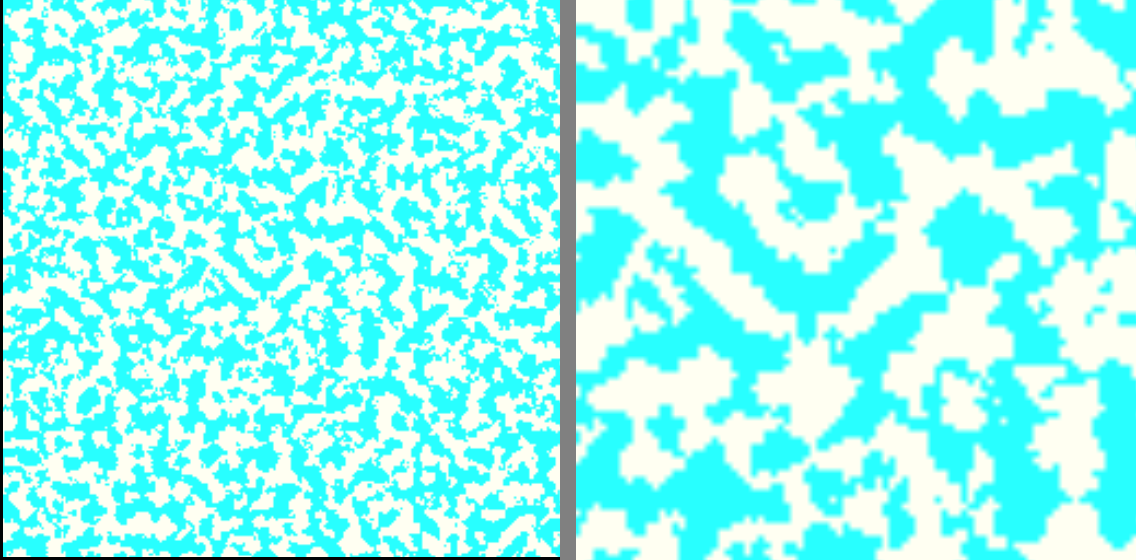
Left: the whole. Right: its middle third, enlarged.
Write a WebGL 2 fragment shader that draws this texture.

```glsl
#version 300 es
precision highp float;
// Two-tone mottled grain: layered gradient noise is cut at its middle level
// into cyan and cream flecks, sampled on a fine grid and blended softly,
// with a thin black strip along the left and bottom sides.

uniform vec2 u_resolution;
out vec4 fragColor;

const vec3 CYAN = vec3(0.155, 1.0, 1.0);
const vec3 CREAM = vec3(1.0, 1.0, 0.95);
const vec3 BLACK = vec3(0.0, 0.01, 0.01);
const float GRAIN_CELLS = 32.0;   // coarse noise cells across the canvas
const float SAMPLE_GRID = 256.0;  // fleck samples across the canvas
const float STRIP_WIDTH = 0.0053;

float hash(vec2 cell, float seed) {
    vec3 q = fract(vec3(cell.xyx + seed * 17.3) * vec3(0.1031, 0.1030, 0.0973));
    q += dot(q, q.yzx + 33.33);
    return fract((q.x + q.y) * q.z);
}

// Slope at a lattice corner, along one of the four diagonals
float cornerSlope(vec2 cell, vec2 offset, float seed) {
    float pick = floor(hash(cell, seed) * 4.0);
    vec2 slope = vec2(mod(pick, 2.0), floor(pick * 0.5)) * 2.0 - 1.0;
    return dot(slope, offset);
}

float gradientNoise(vec2 p, float seed) {
    vec2 cell = floor(p);
    vec2 f = p - cell;
    vec2 fade = f * f * f * (f * (f * 6.0 - 15.0) + 10.0);
    vec2 e = vec2(1.0, 0.0);
    float low = mix(cornerSlope(cell, f, seed),
                    cornerSlope(cell + e.xy, f - e.xy, seed), fade.x);
    float high = mix(cornerSlope(cell + e.yx, f - e.yx, seed),
                     cornerSlope(cell + e.xx, f - e.xx, seed), fade.x);
    return mix(low, high, fade.y);
}

float layeredNoise(vec2 p) {
    float sum = 0.0;
    float weight = 1.0;
    for (int i = 0; i < 3; i++) {
        float seed = float(i) + 1.0;
        sum += weight * gradientNoise(p + seed * vec2(0.37, 0.61), seed);
        p *= 2.0;
        weight *= 0.48;
    }
    return sum;
}

// 1 inside a cream fleck, 0 on cyan, for one grid sample
float fleck(vec2 texel) {
    vec2 p = (texel + 0.5) / SAMPLE_GRID * GRAIN_CELLS;
    return step(0.0, layeredNoise(p));
}

// Blends the four nearest grid samples
float softFlecks(vec2 uv) {
    vec2 p = uv * SAMPLE_GRID - 0.5;
    vec2 texel = floor(p);
    vec2 f = p - texel;
    vec2 e = vec2(1.0, 0.0);
    float low = mix(fleck(texel), fleck(texel + e.xy), f.x);
    float high = mix(fleck(texel + e.yx), fleck(texel + e.xx), f.x);
    return mix(low, high, f.y);
}

void main() {
    vec2 uv = gl_FragCoord.xy / u_resolution;
    vec3 colour = mix(CYAN, CREAM, softFlecks(uv));

    // Dark strip on the left and bottom sides
    float pixel = 1.0 / min(u_resolution.x, u_resolution.y);
    float fromSide = min(uv.x, uv.y);
    float inside = smoothstep(-0.5 * pixel, 0.5 * pixel, fromSide - STRIP_WIDTH);
    fragColor = vec4(mix(BLACK, colour, inside), 1.0);
}
```
